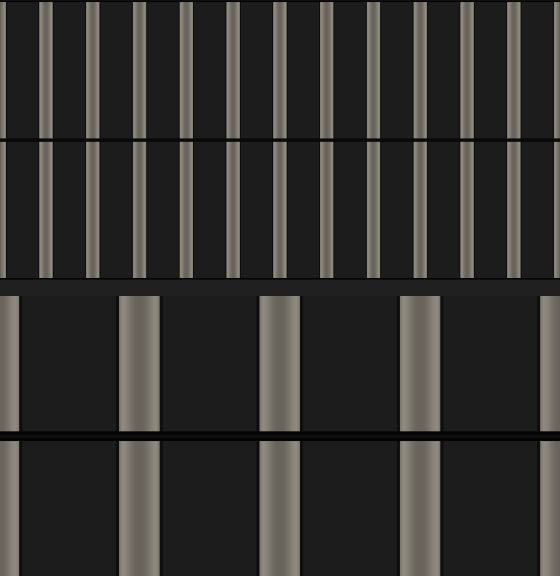
Top, the full canvas; bottom, a detail of the centre.
Write a Shadertoy shader that draws this pattern.

```glsl
// Antialiased coverage of a band around zero
float band(float dist, float halfWidth, float pixel) {
    return 1.0 - smoothstep(-0.5 * pixel, 0.5 * pixel, abs(dist) - halfWidth);
}

// Signed offset from the nearest multiple of a period
float nearest(float x, float period) {
    return (fract(x / period + 0.5) - 0.5) * period;
}

// Stone-grey slat: pale shoulders around a darker hollow
vec3 slatColor(float x) {
    float across = abs(x) / 0.0241;
    vec3 color = mix(vec3(0.41, 0.39, 0.36), vec3(0.56, 0.54, 0.495),
                     smoothstep(0.1, 0.85, across));
    return color * (1.0 - 0.14 * smoothstep(0.82, 1.0, across));
}

void mainImage(out vec4 fragColor, in vec2 fragCoord) {
    float pixel = 1.0 / iResolution.y;
    vec2 p = fragCoord * pixel;
    float slatX = nearest(p.x + 0.0029, 0.1671);
    float seamY = nearest(p.y - 0.0012, 0.4985);

    // Dark panels with a narrow groove beside each slat
    vec3 color = vec3(0.11);
    color = mix(color, vec3(0.05, 0.058, 0.057), band(slatX, 0.0278, pixel));
    color = mix(color, slatColor(slatX), band(slatX, 0.0241, pixel));

    // Horizontal seams: black edges and a faint core
    color = mix(color, vec3(0.015), band(seamY, 0.0058, pixel));
    color = mix(color, vec3(0.06), band(seamY, 0.0018, pixel));

    fragColor = vec4(color, 1.0);
}
```
